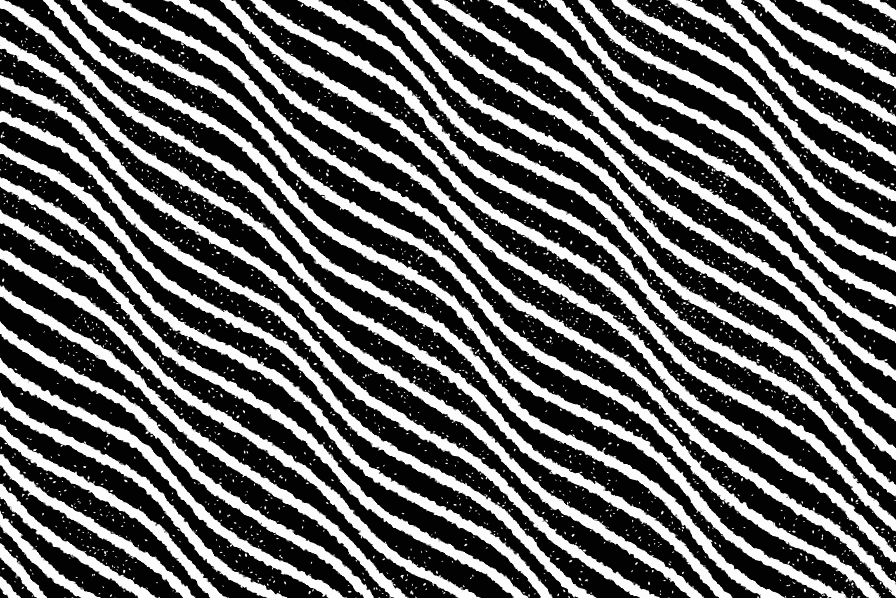
Give the GLSL for this pattern, as a Shadertoy shader.

```glsl
// Wavy diagonal white bands on black, like a rough print, with clustered specks.
// A slanted height field is bent by two sine waves and noise, then cut into bands
// of even width; edge noise roughens them and jittered cells scatter the specks.

const float TAU = 6.2831853;
const vec3 INK = vec3(0.008);
const vec3 PAPER = vec3(0.992);

const float BAND_SPACING = 0.058;     // vertical step, about 17 bands down
const float BAND_OFFSET = 0.40;       // phase in bands
const float HALF_WIDTH = 0.0081;
const float SLANT = 0.76;             // mean fall per unit across

const vec2 RIPPLE_FREQ = vec2(22.0, 4.7);
const float RIPPLE_AMP = 0.0165;
const float RIPPLE_PHASE = -0.98;
const float RIPPLE_SKEW = 0.40;       // sharpens one side of each ripple
const vec2 SWELL_FREQ = vec2(7.0, -12.8);
const float SWELL_AMP = 0.005;
const float DRIFT_FREQ = 6.0;
const float DRIFT_AMP = 0.012;

const float ROUGH_FREQ = 150.0;
const float ROUGH_AMP = 0.0050;
const float SPECK_CELL = 0.0105;
const float SPECK_CHANCE = 0.32;
const float PATCH_FREQ = 9.0;
const float EDGE_PIXELS = 0.75;

float hash(vec2 p) {
    vec3 q = fract(vec3(p.xyx) * 0.1031);
    q += dot(q, q.yzx + 33.33);
    return fract((q.x + q.y) * q.z);
}

float noise(vec2 p) {
    vec2 i = floor(p);
    vec2 f = fract(p);
    f = f * f * (3.0 - 2.0 * f);
    float low = mix(hash(i), hash(i + vec2(1, 0)), f.x);
    float high = mix(hash(i + vec2(0, 1)), hash(i + vec2(1, 1)), f.x);
    return mix(low, high, f.y);
}

// Height whose level lines are the band centres
float bandField(vec2 p) {
    float t = dot(p, RIPPLE_FREQ) + RIPPLE_PHASE;
    float ripple = RIPPLE_AMP * sin(t + RIPPLE_SKEW * sin(t));
    float swell = SWELL_AMP * sin(dot(p, SWELL_FREQ));
    float drift = DRIFT_AMP * (noise(p * DRIFT_FREQ + 17.0) - 0.5);
    return p.y + SLANT * p.x + ripple + swell + drift;
}

// Signed distance to the nearest band, even in width along its length
float bandDistance(vec2 p) {
    vec2 e = vec2(0.002, 0.0);
    float h = bandField(p);
    vec2 slope = vec2(bandField(p + e.xy) - h, bandField(p + e.yx) - h) / e.x;
    float offset = abs(fract(h / BAND_SPACING + BAND_OFFSET) - 0.5) * BAND_SPACING;
    float rough = noise(p * ROUGH_FREQ) + 0.5 * noise(p * ROUGH_FREQ * 2.3) - 0.75;
    return offset / length(slope) - HALF_WIDTH + ROUGH_AMP * rough;
}

// Signed distance to small slanted chips, one at most per cell
float speckDistance(vec2 p, float cell, float seed) {
    vec2 id = floor(p / cell);
    vec2 key = id + seed;
    float density = smoothstep(0.40, 0.85, noise(id * cell * PATCH_FREQ + 5.0));
    if (hash(key) > SPECK_CHANCE * density + 0.02) return 1.0;
    vec2 jitter = vec2(hash(key + 31.7), hash(key + 73.1));
    vec2 d = p - (id + 0.2 + 0.6 * jitter) * cell;
    float angle = TAU * hash(key + 11.9);
    float c = cos(angle);
    float s = sin(angle);
    d = mat2(c, -s, s, c) * d;
    float size = hash(key + 53.3);
    float radius = cell * mix(0.10, 0.22, size * size);
    return length(d * vec2(0.75, 1.3)) - radius;
}

void mainImage(out vec4 fragColor, in vec2 fragCoord) {
    vec2 p = fragCoord / iResolution.y;
    float aa = EDGE_PIXELS / iResolution.y;

    // Bands, then two sizes of specks on turned grids in the gaps
    float d = bandDistance(p);
    vec2 turned = mat2(0.8, 0.6, -0.6, 0.8) * p + 2.0;
    d = min(d, speckDistance(turned, SPECK_CELL, 3.0));
    d = min(d, speckDistance(turned.yx + 0.37, SPECK_CELL * 0.75, 211.0));

    float cover = 1.0 - smoothstep(-aa, aa, d);
    fragColor = vec4(mix(INK, PAPER, cover), 1.0);
}
```
